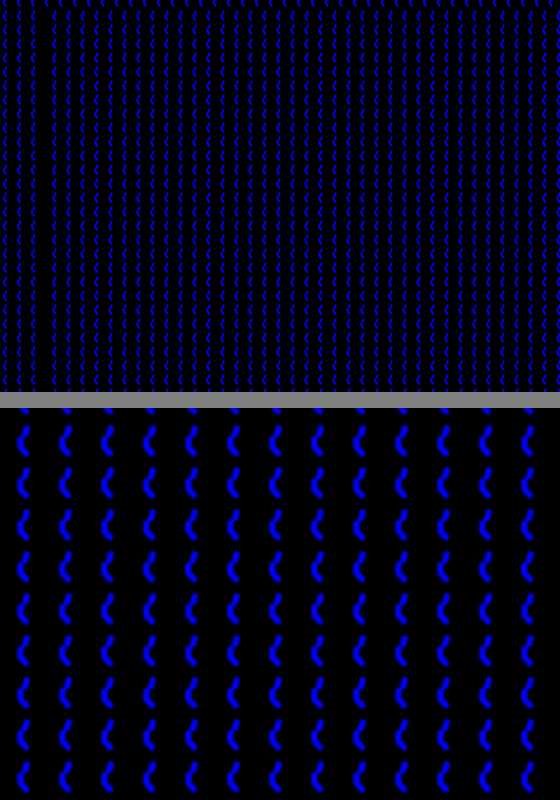
Top, the full canvas; bottom, a detail of the centre.
A WebGL 1 fragment shader for this pattern:

```glsl
precision mediump float;
// Rows of small blue curled strokes on black, on a square grid of cells.
// Each stroke is a union of capsule distances; below the first row, the
// columns right of a narrow empty lane are pushed sideways by half a cell.

uniform vec2 u_resolution;

#define COLUMNS 40.0
#define GRID_ORIGIN vec2(0.35, 0.11)
#define LANE_X 3.13
#define LANE_SHIFT 0.53
#define STROKE_RADIUS 0.072
#define LINK_RADIUS 0.048
#define SOFTNESS 0.055
#define INK vec3(0.0, 0.0, 0.96)
#define GROUND vec3(0.0)

float capsule(vec2 p, vec2 a, vec2 b, float radius) {
  vec2 ap = p - a;
  vec2 ab = b - a;
  float t = clamp(dot(ap, ab) / dot(ab, ab), 0.0, 1.0);
  return length(ap - ab * t) - radius;
}

// Curled stroke centred on the cell, with y pointing down.
float curl(vec2 p) {
  vec2 tip = vec2(0.09, -0.29);
  vec2 neck = vec2(0.055, -0.16);
  vec2 shoulder = vec2(-0.06, -0.03);
  vec2 heel = vec2(-0.06, 0.15);
  vec2 toe = vec2(0.07, 0.30);
  float d = capsule(p, tip, neck, STROKE_RADIUS);
  d = min(d, capsule(p, neck, shoulder, LINK_RADIUS));
  d = min(d, capsule(p, shoulder, heel, STROKE_RADIUS));
  return min(d, capsule(p, heel, toe, STROKE_RADIUS));
}

void main() {
  // Cell units, measured from the top left corner.
  float cellsPerPixel = COLUMNS / u_resolution.x;
  vec2 fromTop = vec2(gl_FragCoord.x, u_resolution.y - gl_FragCoord.y);
  vec2 q = fromTop * cellsPerPixel;
  vec2 grid = q - GRID_ORIGIN;

  // Sideways shift past the empty lane, except in the first row.
  float row = floor(grid.y + 0.5);
  grid.x -= LANE_SHIFT * step(0.5, row) * step(LANE_X, q.x);

  // Nearest stroke with a smooth edge.
  vec2 local = fract(grid + 0.5) - 0.5;
  float edge = max(SOFTNESS, 0.6 * cellsPerPixel);
  float ink = 1.0 - smoothstep(-edge, edge, curl(local));
  gl_FragColor = vec4(mix(GROUND, INK, ink), 1.0);
}
```
